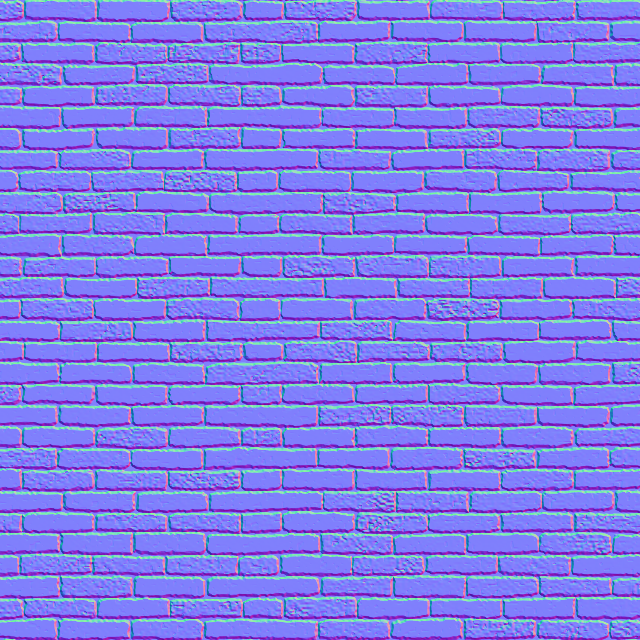
Give the GLSL for this texture map, as a WebGL 1 fragment shader.

```glsl
precision highp float;

// Tangent-space normal map of a worn brick wall in running bond.
// A height field (bevelled bricks, ragged edges, grain and pits) is built
// per brick, then its slope is turned into a normal and stored as colour.

uniform vec2 u_resolution;

const float ROWS = 30.0;
const float BRICK_LENGTH = 0.114;
const float LEFT_ANCHOR = 0.0326;    // first joint of the left run
const float RIGHT_ANCHOR = 0.4388;   // first joint of the right run
const float ODD_SHIFT = 0.0625;      // offset of every second course
const float ROW_DRIFT = 0.011;       // random sideways shift of a course
const float RELIEF = 0.0057;         // height of a brick above the mortar
const float BEVEL_SIDE = 0.0031;
const float BEVEL_TOP = 0.0035;
const float BEVEL_BOTTOM = 0.0046;
const float INSET_VARIATION = 0.0010;
const float CORNER_WEAR = 0.0040;
const float EDGE_WOBBLE = 0.0026;
const float EDGE_CHIPS = 0.0024;
const float COURSE_WAVE = 0.0040;
const float GRAIN_HEIGHT = 0.0026;
const float PIT_DEPTH = 0.0013;
const float SLOPE_STEP = 0.0008;     // half width of the slope filter
const float STEEP_SHADE = 0.07;      // blue lost on steep slopes
const float FLAT_BLUE = 0.99;

float hash(vec2 p) {
  vec3 q = fract(vec3(p.xyx) * 0.1031);
  q += dot(q, q.yzx + 33.33);
  return fract((q.x + q.y) * q.z);
}

float noise(vec2 p) {
  vec2 cell = floor(p);
  vec2 f = fract(p);
  f = f * f * (3.0 - 2.0 * f);
  float low = mix(hash(cell), hash(cell + vec2(1.0, 0.0)), f.x);
  float high = mix(hash(cell + vec2(0.0, 1.0)), hash(cell + vec2(1.0)), f.x);
  return mix(low, high, f.y);
}

// Start, end and index of the brick at x; one odd-sized brick joins both runs.
vec3 brickSpan(float x, float odd) {
  float leftStart = LEFT_ANCHOR + odd * ODD_SHIFT;
  float rightStart = RIGHT_ANCHOR + odd * ODD_SHIFT;
  if (x >= rightStart) {
    float k = floor((x - rightStart) / BRICK_LENGTH);
    float start = rightStart + k * BRICK_LENGTH;
    return vec3(start, start + BRICK_LENGTH, k + 10.0);
  }
  float last = 3.0 - odd;
  float k = min(floor((x - leftStart) / BRICK_LENGTH), last);
  float start = leftStart + k * BRICK_LENGTH;
  float end = k < last ? start + BRICK_LENGTH : rightStart;
  return vec3(start, end, k);
}

float wallHeight(vec2 p) {
  // Gently uneven courses
  float y = p.y + COURSE_WAVE * (noise(p * vec2(13.0, 30.0)) - 0.5);
  float course = (1.0 - y) * ROWS;
  float row = floor(course);
  float odd = mod(row, 2.0);
  float x = p.x + ROW_DRIFT * (hash(vec2(row, 71.0)) - 0.5);
  vec3 span = brickSpan(x, odd);
  vec2 id = vec2(span.z + 20.0, row + 5.0);

  // Distances to the four sides, with ragged edges
  float fromTop = fract(course) / ROWS;
  vec4 side = vec4(x - span.x, span.y - x, fromTop, 1.0 / ROWS - fromTop);
  vec4 inset = vec4(hash(id + 3.1), hash(id + 17.3),
                    hash(id + 29.7), hash(id + 43.9));
  side -= INSET_VARIATION * inset;
  float ragged = EDGE_WOBBLE * (noise(p * vec2(75.0, 90.0)) - 0.5)
               + EDGE_CHIPS * (noise(p * 230.0 + 37.0) - 0.5);
  side += ragged;

  // Worn corners
  float nearEnd = 1.0 - smoothstep(0.0, 0.012, min(side.x, side.y));
  side.zw -= CORNER_WEAR * nearEnd * vec2(hash(id + 57.0), hash(id + 63.0));

  // Rounded bevel, wider in some stretches than in others
  vec4 bevel = vec4(BEVEL_SIDE, BEVEL_SIDE, BEVEL_TOP, BEVEL_BOTTOM);
  bevel *= 0.75 + 0.5 * noise(p * vec2(48.0, 60.0) + 23.0);
  vec4 slope = max(1.0 - side / bevel, 0.0);
  float rise = 1.0 - length(vec2(max(slope.x, slope.y), max(slope.z, slope.w)));
  rise = clamp(rise, 0.0, 1.0);
  float face = mix(rise, smoothstep(0.0, 1.0, rise), 0.4);

  // Surface grain differs from brick to brick and in patches
  float rough = pow(hash(id + 81.0), 3.0);
  rough *= 0.1 + 1.6 * noise(p * vec2(30.0, 50.0) + 11.0);
  float grain = noise(p * vec2(215.0, 270.0) + 53.0) - 0.5;
  float pit = smoothstep(0.74, 0.92, noise(p * vec2(165.0, 210.0) + 91.0));
  float surface = GRAIN_HEIGHT * rough * grain - PIT_DEPTH * (0.15 + rough) * pit;
  return RELIEF * face + surface * face;
}

void main() {
  vec2 p = gl_FragCoord.xy / u_resolution;
  vec2 e = vec2(SLOPE_STEP, 0.0);
  vec2 gradient = vec2(wallHeight(p + e.xy) - wallHeight(p - e.xy),
                       wallHeight(p + e.yx) - wallHeight(p - e.yx));
  gradient /= 2.0 * SLOPE_STEP;
  vec3 normal = normalize(vec3(-gradient, 1.0));
  vec3 color = normal * 0.5 + 0.5;
  color.b = color.b * FLAT_BLUE - STEEP_SHADE * smoothstep(0.0, 0.2, 1.0 - normal.z);
  gl_FragColor = vec4(color, 1.0);
}
```
